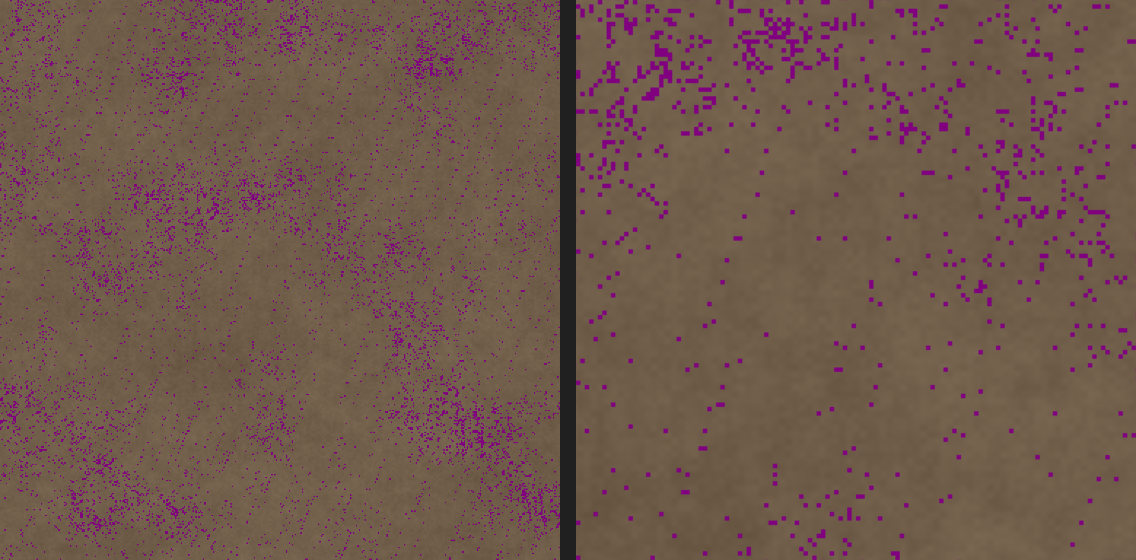
Left, the full canvas; right, a detail of the centre.
Reproduce this texture procedurally as a three.js fragment shader.

```glsl
// Dull brown earth with faint mottling, strewn with crisp square purple specks.
// Specks live on a fine grid; layered value noise sets how likely each cell is
// to be filled, so they gather in loose patches and small ragged clumps.

varying vec2 vUv;

const vec3 EARTH = vec3(0.438, 0.368, 0.288);
const vec3 EARTH_TINT = vec3(1.0, 0.98, 0.92);
const vec3 PURPLE = vec3(0.5, 0.0, 0.5);
const float GRID = 384.0;        // speck cells across the canvas
const float EDGE_SOFTNESS = 0.2; // blended part of a cell edge

float hash(vec2 p) {
  return fract(sin(dot(p, vec2(127.1, 311.7))) * 43758.5453);
}

float valueNoise(vec2 p) {
  vec2 cell = floor(p);
  vec2 f = fract(p);
  vec2 w = f * f * (3.0 - 2.0 * f);
  float bottom = mix(hash(cell), hash(cell + vec2(1.0, 0.0)), w.x);
  float top = mix(hash(cell + vec2(0.0, 1.0)), hash(cell + vec2(1.0)), w.x);
  return mix(bottom, top, w.y);
}

float fbm(vec2 p) {
  float sum = 0.0;
  float amplitude = 0.5;
  for (int i = 0; i < 4; i++) {
    sum += amplitude * valueNoise(p);
    p = p * 2.03 + vec2(17.3, 9.1);
    amplitude *= 0.5;
  }
  return sum / 0.9375;
}

// Chance of a speck: broad patches with ragged inner structure
float speckDensity(vec2 uv) {
  float broad = valueNoise(uv * 7.0 + vec2(3.7, 21.4));
  float ragged = valueNoise(uv * 21.0 + vec2(41.2, 8.6));
  float patchiness = smoothstep(0.35, 0.95, 0.65 * broad + 0.35 * ragged);
  return 0.015 + 0.30 * patchiness * patchiness;
}

// 1 when a grid cell holds a speck, else 0
float speck(vec2 cell) {
  float clump = smoothstep(0.35, 0.85, valueNoise(cell / 2.5 + 57.0));
  float chance = speckDensity(cell / GRID) * (0.3 + 2.0 * clump);
  return step(hash(cell + 0.37), chance);
}

// Blends neighbouring cells only in a narrow band along their borders
float speckCoverage(vec2 p) {
  vec2 q = p - 0.5;
  vec2 cell = floor(q);
  vec2 w = smoothstep(0.5 - EDGE_SOFTNESS, 0.5 + EDGE_SOFTNESS, fract(q));
  float bottom = mix(speck(cell), speck(cell + vec2(1.0, 0.0)), w.x);
  float top = mix(speck(cell + vec2(0.0, 1.0)), speck(cell + vec2(1.0)), w.x);
  return mix(bottom, top, w.y);
}

// Soft stains plus fine, low-contrast grain
vec3 earthColor(vec2 uv) {
  float stain = fbm(uv * 9.0 + 5.0) - 0.5;
  float mottle = fbm(uv * 55.0 + 31.0) - 0.5;
  float grain = valueNoise(uv * 250.0 + 13.0) - 0.5;
  float shade = 0.055 * stain + 0.05 * mottle + 0.028 * grain;
  return EARTH + shade * EARTH_TINT;
}

void main() {
  vec3 color = mix(earthColor(vUv), PURPLE, speckCoverage(vUv * GRID));
  gl_FragColor = vec4(color, 1.0);
}
```
